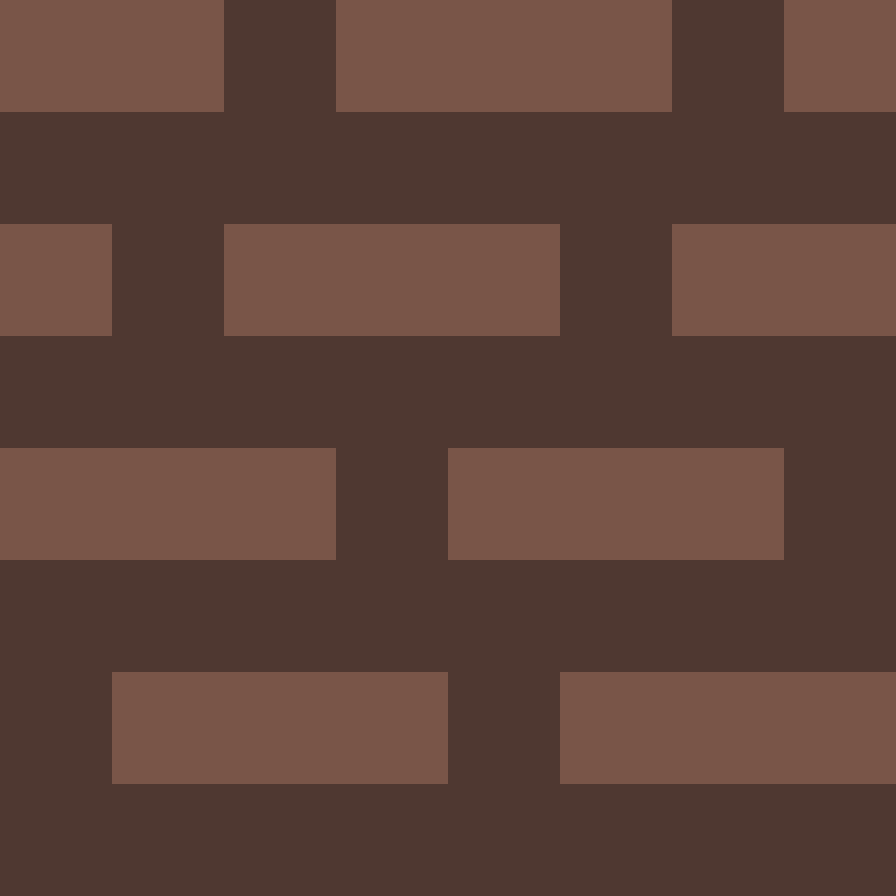
Give the GLSL for this texture, as a WebGL 2 fragment shader.

```glsl
#version 300 es
precision highp float;

uniform vec2 u_resolution;
out vec4 outColor;

const vec3 MORTAR_COLOR = vec3(0.308, 0.218, 0.193);
const vec3 BRICK_COLOR = vec3(0.475, 0.333, 0.282);
const float GRID_UNITS = 8.0;              // grid squares along each canvas side
const vec2 BRICK_SIZE = vec2(3.0, 1.0);    // in grid squares
const vec2 BRICK_PITCH = vec2(4.0, 2.0);   // brick plus mortar joint
const float MORTAR_BELOW = 1.0;            // joint under the lowest course
const int COURSES = 4;
const float COURSE_START[COURSES] = float[](1.0, 0.0, 2.0, 3.0); // left brick edge, bottom up

// Coverage of an interval around zero, softened over one pixel.
float intervalMask(float offset, float width, float pixel) {
    return clamp(0.5 + (0.5 * width - abs(offset)) / pixel, 0.0, 1.0);
}

float brickMask(vec2 p, vec2 pixel) {
    // Courses are split in the middle of the joints, so each brick is centred in its cell.
    float firstCenter = MORTAR_BELOW + 0.5 * BRICK_SIZE.y;
    float course = floor((p.y - firstCenter) / BRICK_PITCH.y + 0.5);
    float offsetY = p.y - firstCenter - course * BRICK_PITCH.y;

    // Each course is shifted sideways and repeats along x.
    int index = int(mod(course, float(COURSES)));
    float centerX = COURSE_START[index] + 0.5 * BRICK_SIZE.x;
    float cellX = fract((p.x - centerX) / BRICK_PITCH.x + 0.5) - 0.5;
    float offsetX = cellX * BRICK_PITCH.x;

    return intervalMask(offsetX, BRICK_SIZE.x, pixel.x)
         * intervalMask(offsetY, BRICK_SIZE.y, pixel.y);
}

void main() {
    vec2 pixel = GRID_UNITS / u_resolution;
    vec2 p = gl_FragCoord.xy * pixel;
    outColor = vec4(mix(MORTAR_COLOR, BRICK_COLOR, brickMask(p, pixel)), 1.0);
}
```
